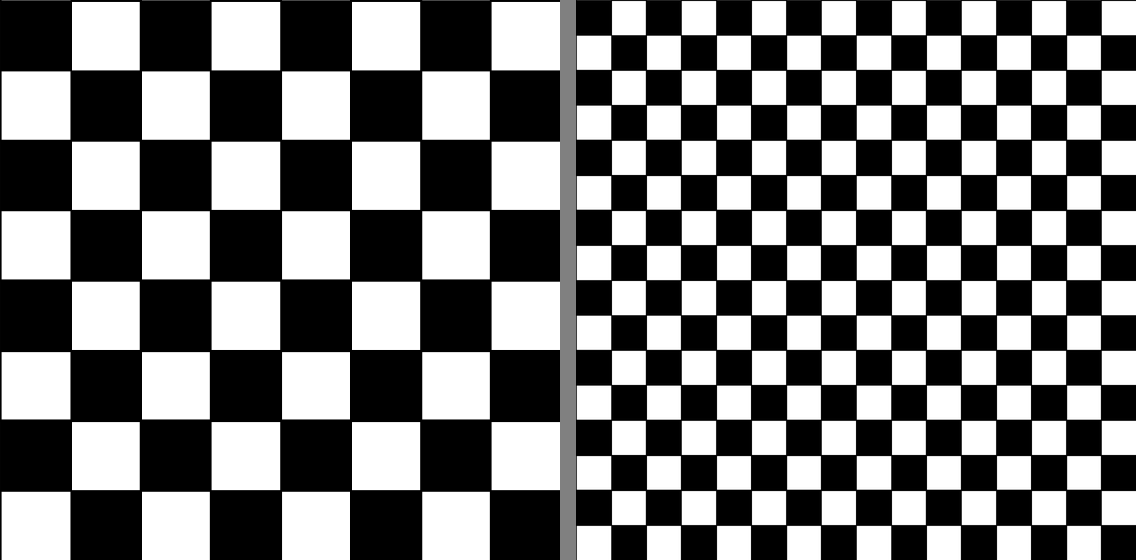
Left, the tile; right, the same tile 2 across and 2 down.
A Shadertoy shader for this pattern:

```glsl
float hash(vec2 p) {
    return fract(sin(dot(p, vec2(127.1, 311.7))) * 43758.5453);
}

// Gap between a white square and its cell border, varying per column or row
float inset(float index, float side) {
    return 0.0135 + 0.016 * (hash(vec2(index, side)) - 0.5);
}

void mainImage(out vec4 fragColor, in vec2 fragCoord) {
    // Eight cells each way, shifted so the gaps fall at the left and top
    vec2 p = fragCoord / iResolution.xy * 8.0 + vec2(-0.013, 0.013);
    vec2 cell = mod(floor(p), 8.0);
    vec2 local = fract(p);

    // Signed distance to the square's edges, positive inside
    vec2 low = local - vec2(inset(cell.x, 1.0), inset(cell.y, 2.0));
    vec2 high = 1.0 - local - vec2(inset(cell.x, 3.0), inset(cell.y, 4.0));
    vec2 depth = min(low, high);

    // Smoothed coverage, kept on alternate cells only
    vec2 pixel = 8.0 / iResolution.xy;
    vec2 cover = smoothstep(-0.5 * pixel, 0.5 * pixel, depth);
    float isWhite = 1.0 - mod(cell.x + cell.y, 2.0);

    fragColor = vec4(vec3(isWhite * cover.x * cover.y), 1.0);
}
```
